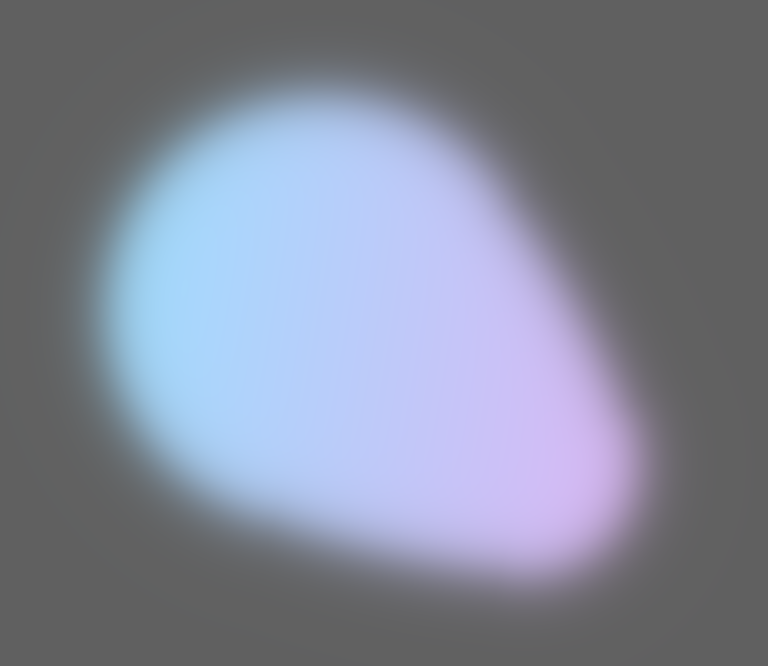
A Shadertoy shader for this background:

```glsl
// A soft, blurred egg of light running from sky blue to lilac on plain grey.

// Signed distance to the hull of two discs, with sides bowed outward by bulge.
float eggDistance(vec2 p, vec2 wideCentre, float wideRadius,
                  vec2 narrowCentre, float narrowRadius, float bulge) {
    vec2 span = narrowCentre - wideCentre;
    float len = length(span);
    vec2 axis = span / len;
    vec2 rel = p - wideCentre;
    float along = dot(rel, axis);
    float across = abs(dot(rel, vec2(-axis.y, axis.x)));

    // Project along the slanted side normal onto the axis
    float taper = (wideRadius - narrowRadius) / len;
    float slant = taper / sqrt(1.0 - taper * taper);
    float t = clamp((along - across * slant) / len, 0.0, 1.0);
    float radius = mix(wideRadius, narrowRadius, t) + bulge * 4.0 * t * (1.0 - t);
    return length(vec2(along - len * t, across)) - radius;
}

void mainImage(out vec4 fragColor, in vec2 fragCoord) {
    vec2 p = (fragCoord - 0.5 * iResolution.xy) / iResolution.y;

    // Slightly tilted colour ramp
    float ramp = clamp((p.x - 0.17 * p.y + 0.343) / 0.70, -0.1, 1.1);
    vec3 glow = mix(vec3(0.648, 0.851, 0.992), vec3(0.840, 0.730, 0.962), ramp);

    // Bell-like falloff across the blurred rim
    float d = eggDistance(p, vec2(-0.093, 0.033), 0.324,
                          vec2(0.212, -0.196), 0.169, 0.011);
    float coverage = 1.0 / (1.0 + exp(41.0 * d));

    vec3 grey = vec3(0.378);
    fragColor = vec4(mix(grey, glow, coverage), 1.0);
}
```
